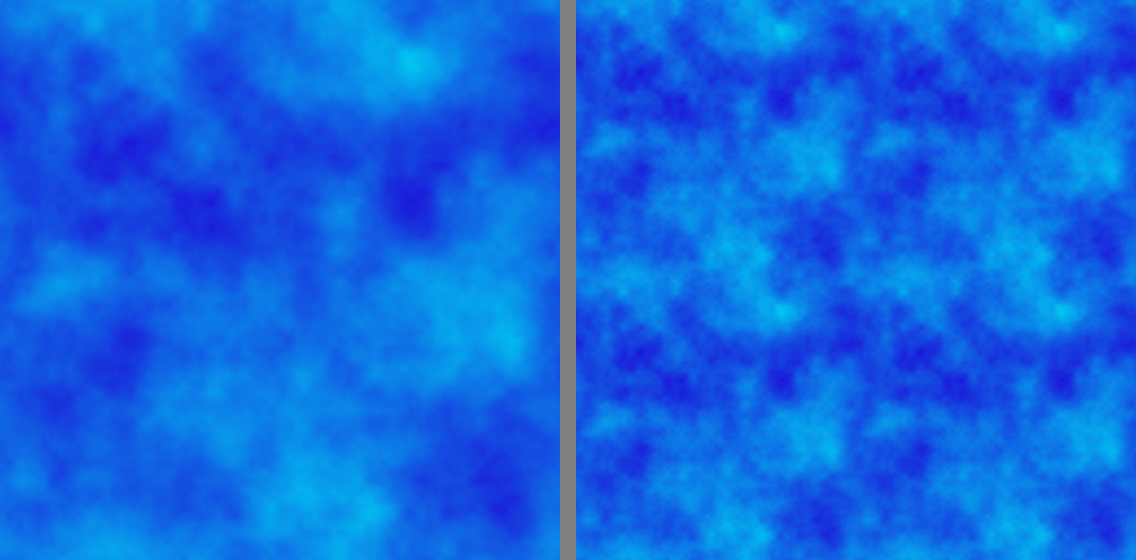
Left: one tile. Right: repeated 2 by 2.
Reproduce this texture procedurally as a Shadertoy shader.

```glsl
float hash(ivec2 cell, int seed) {
    uint h = uint(cell.x) * 374761393u + uint(cell.y) * 668265263u + uint(seed) * 2246822519u;
    h = (h ^ (h >> 15)) * 2246822519u;
    h = (h ^ (h >> 13)) * 3266489917u;
    h ^= h >> 16;
    return float(h & 65535u) / 65535.0;
}

// Signed value noise that wraps after "period" cells
float wrappedNoise(vec2 p, int period, int seed) {
    ivec2 cell = ivec2(floor(p));
    vec2 f = fract(p);
    vec2 blend = f * f * (3.0 - 2.0 * f);
    ivec2 lo = cell % period;
    ivec2 hi = (cell + 1) % period;
    float bottom = mix(hash(lo, seed), hash(ivec2(hi.x, lo.y), seed), blend.x);
    float top = mix(hash(ivec2(lo.x, hi.y), seed), hash(hi, seed), blend.x);
    return mix(bottom, top, blend.y) - 0.5;
}

// Soft clouds: broad drifts, medium blobs, then fading fine grain
float clouds(vec2 uv) {
    float sum = 0.3 * wrappedNoise(uv * 4.0 + 0.37, 4, 3);
    float amplitude = 0.4;
    int period = 8;
    for (int octave = 0; octave < 5; octave++) {
        vec2 shift = fract(vec2(0.31, 0.67) * float(octave));
        sum += amplitude * wrappedNoise(uv * float(period) + shift, period, octave + 11);
        amplitude *= 0.5;
        period *= 2;
    }
    return sum;
}

void mainImage(out vec4 fragColor, in vec2 fragCoord) {
    vec2 uv = fragCoord / iResolution.xy;

    // Ramp from deep blue to cyan
    vec3 deepBlue = vec3(0.11, 0.08, 0.85);
    vec3 cyan = vec3(0.0, 0.80, 0.945);
    float brightness = clamp(0.49 + 1.35 * clouds(uv), 0.0, 1.0);

    fragColor = vec4(mix(deepBlue, cyan, brightness), 1.0);
}
```
